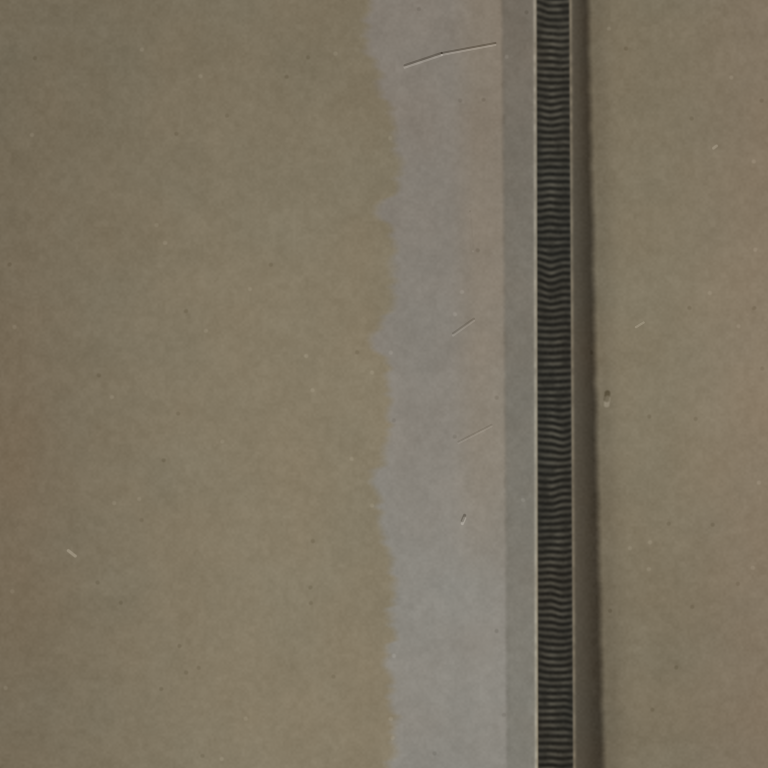
A Shadertoy shader for this texture:

```glsl
float hash(vec2 p) {
    vec3 q = fract(vec3(p.xyx) * 0.1031);
    q += dot(q, q.yzx + 33.33);
    return fract((q.x + q.y) * q.z);
}

float noise(vec2 p) {
    vec2 i = floor(p), f = fract(p);
    f = f * f * (3.0 - 2.0 * f);
    return mix(mix(hash(i), hash(i + vec2(1, 0)), f.x),
               mix(hash(i + vec2(0, 1)), hash(i + vec2(1, 1)), f.x), f.y);
}

float fbm(vec2 p) {
    float sum = 0.0, amp = 0.5;
    for (int i = 0; i < 4; i++) {
        sum += amp * (noise(p) - 0.5);
        p = p * 2.03 + 17.3;
        amp *= 0.5;
    }
    return sum;
}

float bump(float x, float center, float width) {
    float d = (x - center) / width;
    return exp(-d * d);
}

float band(float x, float left, float right, float soft) {
    return smoothstep(left - soft, left + soft, x) * (1.0 - smoothstep(right - soft, right + soft, x));
}

float segment(vec2 p, vec2 a, vec2 b, float width) {
    vec2 ab = b - a;
    float t = clamp(dot(p - a, ab) / dot(ab, ab), 0.0, 1.0);
    return 1.0 - smoothstep(width * 0.4, width * 1.4, length(p - a - ab * t));
}

// Raised mark: a dark stroke with a lit edge underneath
float crease(vec2 p, vec2 a, vec2 b, float width) {
    vec2 offset = vec2(0.0, width * 1.7);
    return segment(p + offset, a, b, width) - 1.2 * segment(p, a, b, width);
}

// Ragged left border of the pale strip
float stripEdge(vec2 p) {
    float x = 0.508 - 0.032 * smoothstep(0.84, 0.98, p.y);
    x += 0.019 * bump(p.y, 0.77, 0.035) - 0.020 * bump(p.y, 0.727, 0.014);
    x += 0.010 * bump(p.y, 0.655, 0.040) - 0.027 * bump(p.y, 0.555, 0.020);
    x -= 0.020 * bump(p.y, 0.370, 0.055);
    x += 0.030 * fbm(vec2(p.x * 7.0, p.y * 34.0));
    return x + 0.010 * (noise(vec2(p.x * 30.0, p.y * 150.0)) - 0.5);
}

vec3 boardColor(vec2 p) {
    vec3 shade = vec3(0.440, 0.404, 0.333);
    vec3 lit = vec3(0.522, 0.482, 0.400);
    float leftLight = smoothstep(-0.10, 0.36, p.x) * (1.0 - 0.55 * smoothstep(0.45, 1.1, p.y));
    float rightLight = 0.42 + 0.45 * bump(p.y, 0.52, 0.32) + 0.12 * smoothstep(0.8, 1.0, p.x);
    vec3 color = mix(shade, lit, mix(leftLight, rightLight, step(0.7, p.x)));
    color += vec3(0.014, 0.0, -0.004) * bump(p.x, 0.02, 0.07) * bump(p.y, 0.42, 0.25);
    return color + vec3(0.012, 0.0, 0.005) * smoothstep(0.85, 1.0, p.x);
}

vec3 stripColor(vec2 p) {
    vec3 color = mix(vec3(0.545, 0.530, 0.498), vec3(0.512, 0.484, 0.446), smoothstep(0.1, 0.9, p.y));
    float warm = smoothstep(0.58, 0.625, p.x) * smoothstep(0.18, 0.42, p.y);
    color += vec3(0.008, -0.004, -0.020) * warm;
    return color + 0.022 * fbm(vec2(p.x * 45.0, p.y * 7.0));
}

// Dark cord crossed by fine horizontal ribs
vec3 ribColor(vec2 p, float left, float right) {
    float across = (p.x - left) / (right - left);
    float bend = 0.7 * across * (1.0 - across) + 0.5 * noise(p * vec2(60.0, 14.0));
    float rib = 0.5 + 0.5 * sin(6.2832 * (p.y * 108.0 + bend));
    float worn = 0.65 + 0.7 * noise(p * vec2(110.0, 70.0));
    float value = 0.135 + 0.135 * rib * worn * (0.55 + 0.45 * bump(across, 0.5, 0.4));
    value += 0.035 * smoothstep(0.65, 1.0, p.y) * noise(p * vec2(130.0, 90.0));
    return value * vec3(1.04, 1.0, 0.88);
}

// Scattered flecks, one chance per cell
float flecks(vec2 p, float cells, float chance) {
    vec2 q = p * cells, id = floor(q);
    vec2 center = 0.25 + 0.5 * vec2(hash(id + 3.7), hash(id + 9.1));
    float spot = 1.0 - smoothstep(0.04, 0.15, length(fract(q) - center));
    float tone = hash(id + 21.4) < 0.5 ? -1.0 : 1.0;
    return spot * tone * step(hash(id + 5.2), chance);
}

void mainImage(out vec4 fragColor, in vec2 fragCoord) {
    vec2 p = fragCoord / iResolution.xy;
    float down = 1.0 - p.y;

    // Boards and pale strip
    vec3 color = boardColor(p);
    float edge = stripEdge(p);
    float strip = smoothstep(-0.009, 0.009, p.x - edge) * (1.0 - smoothstep(0.69, 0.70, p.x));
    color = mix(color, stripColor(p), strip);

    // Shaded lip beside the cord
    float lipLeft = 0.654 + 0.007 * down;
    float lip = band(p.x, lipLeft, 0.699, 0.004);
    color = mix(color, mix(vec3(0.485, 0.476, 0.440), vec3(0.435, 0.410, 0.370), p.y), 0.85 * lip);
    color -= 0.035 * bump(p.x, lipLeft, 0.003) * noise(vec2(3.0, p.y * 90.0));

    // Shadow falling onto the right board
    float shadowEnd = 0.766 + 0.020 * down + 0.004 * fbm(vec2(4.0, p.y * 60.0));
    float depth = smoothstep(0.745, shadowEnd, p.x);
    vec3 shadow = mix(vec3(0.325, 0.300, 0.255), vec3(0.255, 0.228, 0.185), depth);
    color = mix(color, shadow, band(p.x, 0.735, shadowEnd, 0.006));
    color *= 1.0 - 0.10 * bump(p.x, shadowEnd + 0.008, 0.018);

    // Ribbed cord and its bright rims
    float left = 0.699 + 0.002 * down;
    float right = 0.741 + 0.005 * down;
    color = mix(color, ribColor(p, left, right), band(p.x, left, right, 0.0018));
    float glint = 0.5 + 0.5 * noise(vec2(1.0, p.y * 120.0));
    color += vec3(0.14, 0.14, 0.13) * bump(p.x, left - 0.003, 0.0022) * glint;
    color += vec3(0.15, 0.14, 0.12) * bump(p.x, right + 0.002, 0.0024) * glint;

    // Creases and dents
    float marks = crease(p, vec2(0.527, 0.915), vec2(0.575, 0.931), 0.0017);
    marks += crease(p, vec2(0.575, 0.931), vec2(0.645, 0.944), 0.0015);
    marks += 0.6 * crease(p, vec2(0.590, 0.566), vec2(0.617, 0.585), 0.0016);
    marks += 0.4 * crease(p, vec2(0.597, 0.425), vec2(0.640, 0.447), 0.0014);
    marks += 0.3 * crease(p, vec2(0.612, 0.725), vec2(0.616, 0.675), 0.0014);
    marks += 1.3 * crease(p, vec2(0.602, 0.322), vec2(0.605, 0.329), 0.0022);
    marks += 1.2 * crease(p, vec2(0.790, 0.480), vec2(0.791, 0.488), 0.0040);
    marks += 1.3 * segment(p, vec2(0.089, 0.283), vec2(0.098, 0.276), 0.0022);
    marks += segment(p, vec2(0.929, 0.807), vec2(0.933, 0.810), 0.0020);
    marks += segment(p, vec2(0.828, 0.574), vec2(0.838, 0.580), 0.0016);
    color += 0.085 * marks;

    // Paper grain, mottling and flecks
    float cordMask = 1.0 - band(p.x, 0.70, 0.77, 0.004);
    color += cordMask * (0.030 * fbm(p * 24.0) + 0.042 * fbm(p * 110.0));
    color += cordMask * 0.045 * flecks(p, 36.0, 0.09);
    color += vec3(0.012, -0.002, -0.010) * fbm(p * 13.0 + 40.0);
    color += 0.018 * (noise(p * 300.0) - 0.5);
    fragColor = vec4(clamp(color, 0.0, 1.0), 1.0);
}
```
